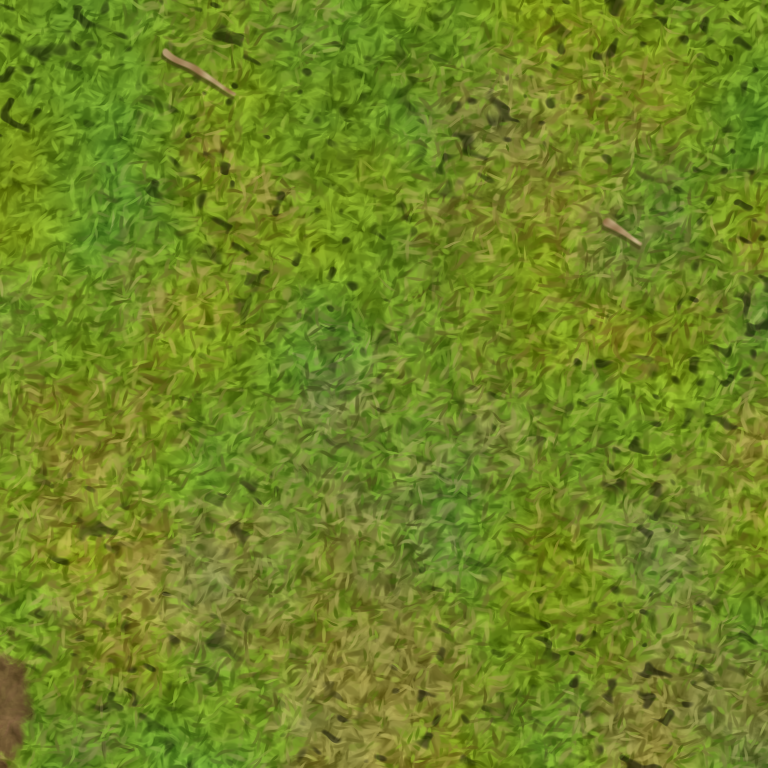
Reproduce this texture procedurally as a WebGL 2 fragment shader.

```glsl
#version 300 es
precision highp float;
// Soft, slightly blurred lawn: layers of short scattered blades over mottled turf,
// tinted by broad lush, yellow and dry patches, with dark gaps between the blades
// and a few dead twigs lying on top.

uniform vec2 u_resolution;
out vec4 fragColor;

vec3 hash3(vec2 p) {
    vec3 q = fract(p.xyx * vec3(0.1031, 0.1030, 0.0973));
    q += dot(q, q.yxz + 33.33);
    return fract((q.xxy + q.yzz) * q.zyx);
}

float noise(vec2 p) {
    vec2 i = floor(p), f = fract(p);
    f = f * f * (3.0 - 2.0 * f);
    float low = mix(hash3(i).x, hash3(i + vec2(1, 0)).x, f.x);
    float high = mix(hash3(i + vec2(0, 1)).x, hash3(i + vec2(1, 1)).x, f.x);
    return mix(low, high, f.y);
}

mat2 rotation(float a) {
    float c = cos(a), s = sin(a);
    return mat2(c, s, -s, c);
}

float fbm(vec2 p) {
    float sum = 0.0, weight = 0.5;
    for (int i = 0; i < 4; i++) {
        sum += weight * noise(p);
        p = rotation(0.6) * p * 2.03 + 17.3;
        weight *= 0.5;
    }
    return sum / 0.9375;
}

// Grass colour for a tone (dark to light) and a dryness (lush to straw).
vec3 grassColor(float tone, float dryness, float warmth) {
    vec3 lush = mix(vec3(0.25, 0.36, 0.03), vec3(0.57, 0.73, 0.20), tone);
    vec3 dry = mix(vec3(0.31, 0.31, 0.08), vec3(0.68, 0.67, 0.36), tone);
    return mix(lush, dry, dryness) + warmth * vec3(0.16, 0.02, -0.10);
}

// Soft capsule from a to b, thinning towards b.
float twigMask(vec2 p, vec2 a, vec2 b, float width) {
    vec2 along = b - a;
    float t = clamp(dot(p - a, along) / dot(along, along), 0.0, 1.0);
    float d = length(p - a - along * t) - width * (1.0 - 0.6 * t);
    return 1.0 - smoothstep(-0.002, 0.002, d);
}

void main() {
    vec2 uv = gl_FragCoord.xy / min(u_resolution.x, u_resolution.y);

    // Broad patches
    float patchDry = fbm(uv * 5.0 + 3.7) + 0.25 * (0.5 - uv.y);
    float warmth = fbm(uv * 7.0 + 41.0) - 0.5;
    vec2 warp = vec2(noise(uv * 55.0), noise(uv * 55.0 + 90.0)) - 0.5;
    vec2 p = uv + 0.008 * warp;

    // Mottled turf
    float mottle = fbm(rotation(0.5) * p * vec2(48.0, 62.0));
    vec3 color = grassColor(clamp(0.5 + 1.6 * (mottle - 0.5), 0.0, 1.0),
                            smoothstep(0.4, 0.75, patchDry), warmth);

    // Scattered blades, mostly leaning up to the right
    for (int layer = 0; layer < 6; layer++) {
        float k = float(layer);
        vec2 g = rotation(k * 1.1) * p * (36.0 + 4.0 * k) + k * 37.0;
        vec2 cell = floor(g);
        for (int j = 0; j < 9; j++) {
            vec2 id = cell + vec2(j % 3 - 1, j / 3 - 1);
            vec3 place = hash3(id + 11.0 * k);
            vec3 look = hash3(id + 11.0 * k + 151.0);
            float lean = 0.65 + 2.4 * (place.z - 0.5) + k * 1.1;
            vec2 q = rotation(-lean) * (g - id - place.xy);
            q.y += 0.25 * (look.z - 0.5) * q.x * q.x;
            vec2 size = vec2(mix(0.4, 0.85, look.y), mix(0.13, 0.25, look.z));
            float mask = 1.0 - smoothstep(0.4, 1.1, length(q / size));
            float dryness = smoothstep(0.4, 0.75, patchDry + 0.5 * (look.y - 0.5));
            color = mix(color, grassColor(look.x, dryness, warmth), 0.72 * mask);
        }
    }

    // Dark gaps, denser in some areas, and gentle light variation
    float gap = noise(rotation(0.4) * p * vec2(62.0, 82.0) + 200.0);
    float density = smoothstep(0.3, 0.65, fbm(uv * 6.0 + 77.0));
    color *= 1.0 - 0.5 * density * smoothstep(0.72, 0.92, gap);
    color *= 0.93 + 0.16 * fbm(uv * 9.0 + 123.0);

    // Bare reddish earth in the lower left corner
    float earth = length((uv - vec2(0.0, 0.08)) / vec2(0.045, 0.10)) + 0.7 * (mottle - 0.5);
    vec3 earthColor = mix(vec3(0.22, 0.13, 0.08), vec3(0.62, 0.44, 0.33), mottle);
    color = mix(color, earthColor, 0.8 * (1.0 - smoothstep(0.6, 1.0, earth)));

    // Two dead twigs with a shadow beneath
    for (int i = 0; i < 2; i++) {
        float k = float(i);
        vec2 start = vec2(0.215, 0.93) + k * vec2(0.575, -0.22);
        vec2 end = start + vec2(0.09, -0.052) * (1.0 - 0.5 * k);
        vec2 bent = uv + 0.008 * (noise(uv * 30.0) - 0.5);
        float shadow = twigMask(bent + vec2(0.002, 0.005), start, end, 0.006);
        color = mix(color, vec3(0.27, 0.24, 0.10), 0.6 * shadow);
        vec3 bark = mix(vec3(0.55, 0.40, 0.25), vec3(0.84, 0.75, 0.60), noise(uv * 70.0));
        color = mix(color, bark, 0.9 * twigMask(bent, start, end, 0.0055));
    }

    fragColor = vec4(clamp(color, 0.0, 1.0), 1.0);
}
```
